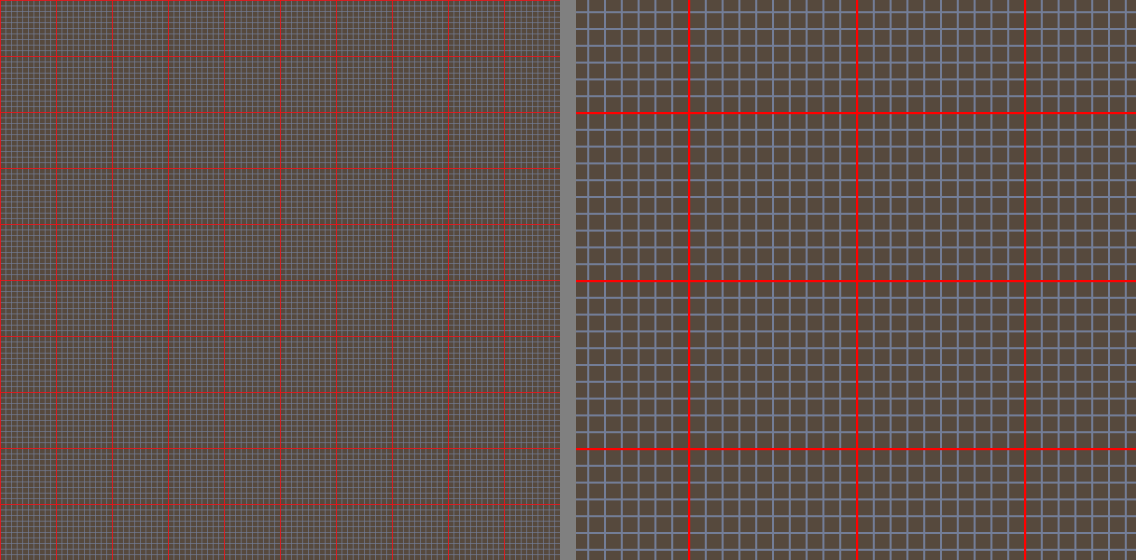
Left, the full canvas; right, a detail of the centre.
Reproduce this pattern procedurally as a Shadertoy shader.

```glsl
// Brown graph-paper grid: fine slate-blue lines with a red line every tenth cell.

// Area of unit-period stripes, each covering [0, width], accumulated from 0 to x
vec2 stripeIntegral(vec2 x, float width) {
    return floor(x) * width + min(fract(x), width);
}

// Exact share of a pixel covered by lines along both axes
float gridCoverage(vec2 uv, vec2 pixel, float cells, float lineWidth) {
    vec2 span = pixel * cells;
    vec2 start = uv * cells - 0.5 * span;
    float width = lineWidth * cells;
    vec2 axis = (stripeIntegral(start + span, width) - stripeIntegral(start, width)) / span;
    axis = clamp(axis, 0.0, 1.0);
    return 1.0 - (1.0 - axis.x) * (1.0 - axis.y);
}

void mainImage(out vec4 fragColor, in vec2 fragCoord) {
    vec2 pixel = 1.0 / iResolution.xy;
    vec2 uv = fragCoord * pixel;
    uv.y = 1.0 - uv.y; // lines start at the top left of each cell

    // Ground
    vec3 color = vec3(0.337, 0.288, 0.238);

    // Fine grid, 100 cells each way
    color = mix(color, vec3(0.45, 0.49, 0.59), gridCoverage(uv, pixel, 100.0, 0.0012));

    // Main grid, 10 cells each way
    color = mix(color, vec3(1.0, 0.0, 0.0), gridCoverage(uv, pixel, 10.0, 0.0013));

    fragColor = vec4(color, 1.0);
}
```
